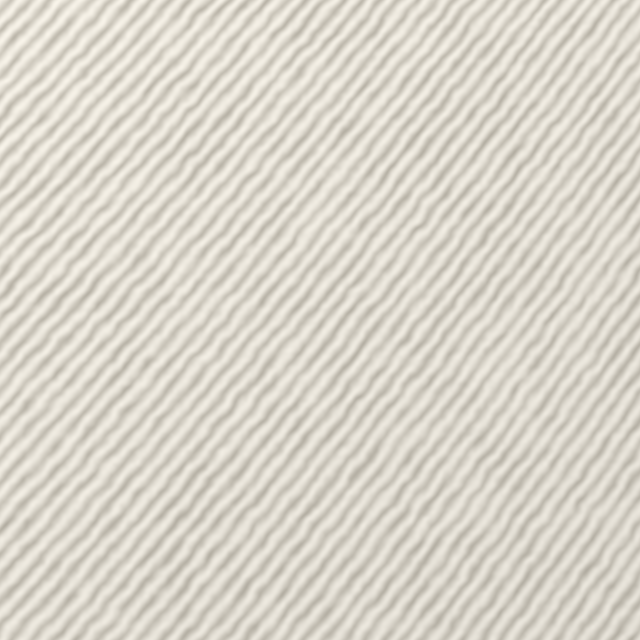
Reproduce this texture procedurally as a Shadertoy shader.

```glsl
// Diagonal twill cloth: fine pale ribs climb to the right and fan slightly.
// A curved phase field sets the ribs; value noise bends them, pinches the
// grooves into darker beads and adds soft fibre grain under a slanted light.

const float TAU = 6.2831853;
const vec3 GROOVE_COLOR = vec3(0.755, 0.735, 0.690);
const vec3 RIB_COLOR = vec3(0.932, 0.915, 0.876);

// Hash without sine, from a lattice cell to 0..1
float hash21(vec2 cell) {
    vec3 p = fract(cell.xyx * 0.1031);
    p += dot(p, p.yzx + 33.33);
    return fract((p.x + p.y) * p.z);
}

// Smoothly interpolated lattice noise in 0..1
float valueNoise(vec2 p) {
    vec2 cell = floor(p);
    vec2 f = fract(p);
    vec2 blend = f * f * (3.0 - 2.0 * f);
    float low = mix(hash21(cell), hash21(cell + vec2(1.0, 0.0)), blend.x);
    float high = mix(hash21(cell + vec2(0.0, 1.0)), hash21(cell + 1.0), blend.x);
    return mix(low, high, blend.y);
}

// Noise centred on zero, in -1..1
float signedNoise(vec2 p) {
    return 2.0 * valueNoise(p) - 1.0;
}

// Rib count field: about 33 ribs across and 27 down, steeper to the right
float ribPhase(vec2 uv) {
    float across = uv.x * (29.0 + 3.0 * uv.x);
    float down = uv.y * (26.0 + 2.0 * uv.y);
    return across - down + 2.0 * uv.x * uv.y;
}

// Rounded rib height: 0 in the groove, 1 on the crest
float ribHeight(float phase, float roundness) {
    float wave = 0.5 + 0.5 * cos(TAU * phase);
    return pow(max(wave, 0.0001), roundness);
}

// Broad light that falls off from upper left to lower right
float slantedLight(vec2 uv) {
    return 1.0 + 0.030 * (uv.y - uv.x) + 0.010 * (uv.y - 0.5);
}

void mainImage(out vec4 fragColor, in vec2 fragCoord) {
    vec2 uv = fragCoord / iResolution.xy;
    float phase = ribPhase(uv);
    float along = dot(uv, vec2(0.63, 0.77));

    // Uneven yarn bends the ribs
    float bend = 0.10 * signedNoise(vec2(phase * 0.8, along * 38.0))
               + 0.06 * signedNoise(uv * 75.0 + 17.0);
    float height = ribHeight(phase + bend, 0.80);

    // Stitches deepen or fill each groove along its length
    float bead = signedNoise(vec2(phase * 1.1 + 41.0, along * 42.0));
    float patchiness = signedNoise(uv * 9.0 + 5.0);
    float depth = 1.0 + 0.24 * bead + 0.08 * patchiness - 0.12 * uv.x * (1.0 - uv.y);
    float relief = 1.0 - (1.0 - height) * depth;

    // Fibre grain and light
    float grain = 0.012 * signedNoise(uv * 95.0 + 63.0)
                + 0.006 * signedNoise(uv * 190.0 + 29.0);
    vec3 cloth = mix(GROOVE_COLOR, RIB_COLOR, relief);
    cloth = cloth * slantedLight(uv) + grain;

    fragColor = vec4(clamp(cloth, 0.0, 1.0), 1.0);
}
```
